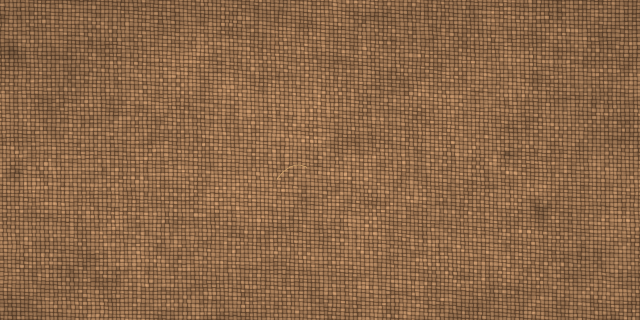
Write a Shadertoy shader that draws this texture.

```glsl
// Brown plain-weave linen: a checkerboard of over and under threads on a slightly
// skewed grid, each stitch a shaded rounded box. Noise adds slubs, uneven dye,
// fibre grain and a few stains; one loose fibre lies across the middle.

// Lengths are in canvas heights, thread sizes in weave cells.
const vec2  THREADS      = vec2(77.0, 82.0);     // threads per canvas height
const float ROW_TILT     = 0.040;                // fall of the rows to the right
const float ROW_BEND     = 0.008;
const float WOBBLE       = 0.30;                 // thread drift, in cells
const vec2  STITCH_HALF  = vec2(0.48, 0.41);     // along, across the thread
const float STITCH_ROUND = 0.22;
const float STITCH_TONE  = 0.83;
const float GAP_TONE     = 0.04;
const float STITCH_VARY  = 0.34;
const float THREAD_VARY  = 0.22;
const float GRAIN        = 0.22;
const float MOTTLE       = 0.16;
const float VIGNETTE     = 0.13;
const vec3  SHADOW       = vec3(0.33, 0.23, 0.15);
const vec3  HIGHLIGHT    = vec3(0.76, 0.575, 0.41);
const vec3  FIBRE_COLOR  = vec3(0.82, 0.65, 0.43);
const vec2  FIBRE_PEAK   = vec2(0.932, 0.484);
const vec2  FIBRE_RANGE  = vec2(0.866, 0.958);
const float FIBRE_CURVE  = 9.9;
const float FIBRE_HALF   = 0.0014;
const float STAIN_DEPTH  = 0.17;
const vec3  STAINS[4] = vec3[4](                 // centre, radius
    vec3(1.69, 0.336, 0.040), vec3(1.59, 0.520, 0.025),
    vec3(0.03, 0.830, 0.035), vec3(0.05, 0.460, 0.030));
const int   SAMPLES      = 3;                    // per pixel side

float hash(vec2 p) {
    vec3 q = fract(vec3(p.xyx) * 0.1031);
    q += dot(q, q.yzx + 33.33);
    return fract((q.x + q.y) * q.z);
}

float noise(vec2 p) {
    vec2 i = floor(p), f = fract(p);
    f = f * f * (3.0 - 2.0 * f);
    return mix(mix(hash(i), hash(i + vec2(1, 0)), f.x),
               mix(hash(i + vec2(0, 1)), hash(i + vec2(1, 1)), f.x), f.y);
}

float fbm(vec2 p) {
    float sum = 0.0, gain = 0.5;
    for (int i = 0; i < 4; i++) {
        sum += gain * noise(p);
        p = p * 2.03 + 17.0;
        gain *= 0.5;
    }
    return sum / 0.9375;
}

float roundedBox(vec2 p, vec2 halfSize, float radius) {
    vec2 q = abs(p) - halfSize + radius;
    return length(max(q, 0.0)) + min(max(q.x, q.y), 0.0) - radius;
}

// Brightness of the cloth, 0 in the gaps to 1 on the crowns.
float weave(vec2 p, float blur) {
    // Skewed, wavering grid
    vec2 cell = p * THREADS;
    cell.y += THREADS.y * (ROW_TILT * p.x + ROW_BEND * cos(3.0 * p.x + 2.0 * p.y));
    cell.x += THREADS.x * 0.012 * p.y;
    cell += WOBBLE * (vec2(noise(cell * vec2(0.9, 0.25)),
                           noise(cell * vec2(0.25, 0.9) + 50.0)) - 0.5);
    vec2 id = floor(cell), local = fract(cell) - 0.5;

    // The thread on top: x runs along it, y across it
    bool warpOver = mod(id.x + id.y, 2.0) < 0.5;
    vec2 thread = warpOver ? local.yx : local;
    vec2 track = warpOver ? id.yx : id + 300.0;
    float slub = noise(track * vec2(0.18, 1.0) + 9.0) - 0.5;
    vec2 halfSize = STITCH_HALF + vec2(0.02, 0.11) * slub;
    float cover = 1.0 - smoothstep(-blur, blur, roundedBox(thread, halfSize, STITCH_ROUND));

    // Round shading, with dye and fibre variation
    vec2 r = thread / halfSize;
    float tone = STITCH_TONE * (1.0 - 0.30 * dot(r, r));
    tone *= warpOver ? 0.93 : 1.07;
    tone *= 1.0 + STITCH_VARY * (hash(id + 71.0) - 0.5) + THREAD_VARY * slub;
    tone *= 1.0 + GRAIN * (noise(cell * 3.1 + 5.0) - 0.5);
    return mix(GAP_TONE, tone, cover);
}

// Broad light and dark areas, stains and darker borders.
float unevenness(vec2 p, vec2 uv) {
    float level = 1.03 + MOTTLE * (fbm(p * 5.0) - 0.5) + MOTTLE * (fbm(p * 22.0 + 40.0) - 0.5);
    vec2 edge = uv - vec2(0.48, 0.46);
    level -= VIGNETTE * dot(edge, edge) * 2.0;
    for (int i = 0; i < STAINS.length(); i++) {
        vec2 d = (p - STAINS[i].xy) / STAINS[i].z;
        level -= STAIN_DEPTH * exp(-dot(d, d)) * (0.5 + noise(p * 50.0));
    }
    return level;
}

float looseFibre(vec2 p, float pixel) {
    float dx = p.x - FIBRE_PEAK.x, slope = 2.0 * FIBRE_CURVE * dx;
    float d = abs(p.y - FIBRE_PEAK.y + FIBRE_CURVE * dx * dx) / sqrt(1.0 + slope * slope);
    d = max(d, max(FIBRE_RANGE.x - p.x, p.x - FIBRE_RANGE.y));
    return 1.0 - smoothstep(FIBRE_HALF - 0.5 * pixel, FIBRE_HALF + 0.5 * pixel, d);
}

void mainImage(out vec4 fragColor, in vec2 fragCoord) {
    float pixel = 1.0 / iResolution.y;
    vec2 p = fragCoord * pixel;
    float blur = max(0.06, 0.5 * pixel * THREADS.y / float(SAMPLES));
    float tone = 0.0;
    for (int i = 0; i < SAMPLES * SAMPLES; i++) {
        vec2 offset = (vec2(i % SAMPLES, i / SAMPLES) + 0.5) / float(SAMPLES) - 0.5;
        tone += weave(p + offset * pixel, blur);
    }
    tone /= float(SAMPLES * SAMPLES);

    vec3 color = mix(SHADOW, HIGHLIGHT, tone) * unevenness(p, fragCoord / iResolution.xy);
    color = mix(color, FIBRE_COLOR, 0.85 * looseFibre(p, pixel));
    fragColor = vec4(clamp(color, 0.0, 1.0), 1.0);
}
```
